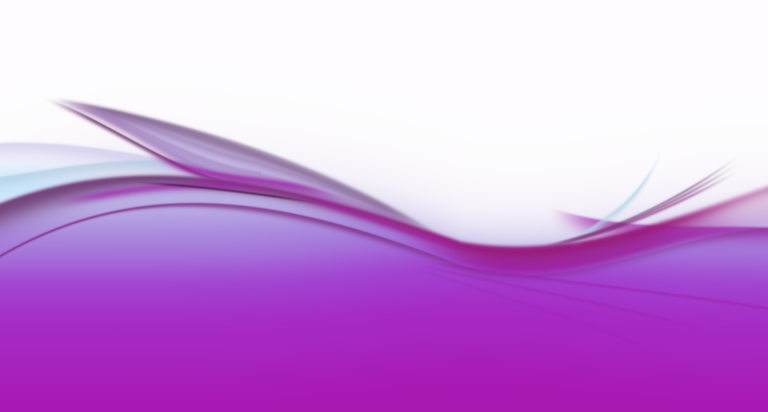
Give the GLSL for this background, as a WebGL 1 fragment shader.

```glsl
precision highp float;
// Flowing violet silk waves with feathered wisps above a deep purple field.
uniform vec2 u_resolution;

const vec3 PAPER = vec3(0.995, 0.99, 0.995);
const vec3 LAVENDER = vec3(0.73, 0.69, 0.89);
const vec3 LILAC = vec3(0.65, 0.50, 0.86);
const vec3 VIOLET = vec3(0.63, 0.27, 0.82);
const vec3 PURPLE = vec3(0.65, 0.16, 0.77);
const vec3 DEEP = vec3(0.66, 0.10, 0.70);
const vec3 PLUM = vec3(0.41, 0.20, 0.42);
const vec3 CRIMSON = vec3(0.59, 0.10, 0.47);
const vec3 MAGENTA = vec3(0.62, 0.12, 0.64);
const vec3 SMOKE = vec3(0.55, 0.45, 0.62);
const vec3 ICE = vec3(0.76, 0.90, 0.99);
const float JOINT = 0.6;     // where the left and right curve pieces meet
const float HAZE_RISE = 0.055;
const float HAIR = 0.0035;   // half width of a fine line

// Cubic through four evenly spaced heights over the span.
float curve(float x, vec2 span, vec4 h) {
  float s = 3.0 * (x - span.x) / (span.y - span.x);
  float a = s - 1.0, b = s - 2.0, c = s - 3.0;
  return dot(h, vec4(-a * b * c / 6.0, s * b * c / 2.0, -s * a * c / 2.0, s * a * b / 6.0));
}

float joined(float x, vec4 left, vec4 right) {
  return x < JOINT ? curve(x, vec2(0.0, JOINT), left) : curve(x, vec2(JOINT, 1.0), right);
}

// Soft line with separate falloffs above and below.
float feather(float d, float up, float down) {
  float q = d / (d > 0.0 ? up : down);
  return exp(-q * q);
}

float window(float x, float a, float b, float soft) {
  return smoothstep(a, a + soft, x) * (1.0 - smoothstep(b - soft, b, x));
}

// Tapered wisp; ends touching the canvas border stay open.
float wisp(vec2 p, vec2 span, vec4 h, float up, float down) {
  float t = (p.x - span.x) / (span.y - span.x);
  float start = span.x <= 0.0 ? 1.0 : smoothstep(0.0, 0.25, t);
  float end = span.y >= 1.0 ? 1.0 : 1.0 - smoothstep(0.7, 1.0, t);
  return start * end * feather(p.y - curve(p.x, span, h), up, down);
}

vec3 fieldColor(vec2 p) {
  float q = (p.x - 0.62) / 0.2;
  float v = p.y - 0.045 * exp(-q * q);
  vec3 c = mix(DEEP, PURPLE, smoothstep(0.0, 0.2, v));
  c = mix(c, VIOLET, smoothstep(0.18, 0.33, v));
  c = mix(c, LILAC, smoothstep(0.29, 0.42, v));
  return mix(c, LAVENDER, smoothstep(0.39, 0.52, v));
}

void main() {
  vec2 p = gl_FragCoord.xy / u_resolution;
  float x = p.x;

  // Guiding curves
  vec4 crestLeft = vec4(0.50, 0.568, 0.52, 0.407);
  float crest = joined(x, crestLeft, vec4(0.407, 0.402, 0.459, 0.544));
  float field = joined(x, crestLeft, vec4(0.407, 0.402, 0.43, 0.444));
  float hem = joined(x, vec4(0.378, 0.50, 0.472, 0.354), vec4(0.354, 0.337, 0.395, 0.444));
  float sailTop = curve(x, vec2(0.065, 0.573), vec4(0.761, 0.693, 0.585, 0.427));
  float sailLow = x < 0.34 ? curve(x, vec2(0.078, 0.34), vec4(0.754, 0.68, 0.59, 0.55)) : crest;

  // Haze and icy glow
  float above = max(p.y - field, 0.0);
  float hazeAmount = mix(0.42, 0.8, smoothstep(0.3, 0.6, x));
  vec3 col = mix(PAPER, LAVENDER, hazeAmount * exp(-above / HAZE_RISE));
  vec2 g = (p - vec2(0.0, 0.545)) / vec2(0.13, 0.055);
  col = mix(col, ICE, 0.8 * exp(-dot(g, g)));
  col = mix(col, LAVENDER, 0.45 * wisp(p, vec2(0.0, 0.32), vec4(0.649, 0.641, 0.61, 0.571), 0.005, 0.03));
  col = mix(col, ICE * 0.88, 0.6 * wisp(p, vec2(0.0, 0.28), vec4(0.566, 0.593, 0.607, 0.59), 0.005, 0.022));

  // Translucent sail with fine folds
  float sailSpan = window(x, 0.065, 0.58, 0.09);
  float edge = mix(0.004, 0.018, smoothstep(0.15, 0.5, x));
  float sail = smoothstep(-edge, edge, sailTop - p.y) * smoothstep(-0.006, 0.012, p.y - sailLow);
  float depth = clamp((sailTop - p.y) / max(sailTop - sailLow, 0.01), 0.0, 1.0);
  vec3 silk = mix(mix(SMOKE, LAVENDER, smoothstep(0.0, 0.45, depth)), LILAC * 0.86, smoothstep(0.6, 1.0, depth));
  col = mix(col, silk, 0.8 * sail * sailSpan);
  for (int i = 0; i < 6; i++) {
    float f = float(i) / 5.0;
    float fold = feather(p.y - mix(sailTop, sailLow, f * f), 0.006, 0.014);
    col = mix(col, mix(SMOKE, MAGENTA, f * 0.6) * 0.88, 0.28 * fold * sailSpan);
  }
  col = mix(col, PLUM, 0.75 * wisp(p, vec2(0.055, 0.34), vec4(0.763, 0.68, 0.59, 0.545), HAIR, 0.008));

  // Purple field
  col = mix(col, fieldColor(p), smoothstep(-0.012, 0.008, field - p.y));

  // Right hand ribbon and its flat fold
  float ribbon = smoothstep(-0.004, 0.006, crest - p.y) * smoothstep(-0.008, 0.02, p.y - hem);
  float drop = clamp((crest - p.y) / max(crest - hem, 0.01), 0.0, 1.0);
  float reach = smoothstep(0.5, 0.66, x) * (1.0 - 0.75 * smoothstep(0.83, 0.98, x));
  col = mix(col, mix(CRIMSON, MAGENTA, drop), 0.82 * ribbon * reach);
  col = mix(col, MAGENTA, 0.65 * wisp(p, vec2(0.71, 1.0), vec4(0.495, 0.456, 0.446, 0.444), 0.005, 0.032));

  // Dark crest ribbon, then the lower hem line
  float thick = mix(0.05, 0.018, smoothstep(0.0, 0.22, x));
  vec3 crestColor = mix(PLUM, CRIMSON, smoothstep(0.2, 0.6, x));
  float crestFade = 1.0 - 0.65 * smoothstep(0.8, 1.0, x);
  col = mix(col, crestColor, 0.85 * crestFade * feather(p.y - crest, 0.008, thick));
  float hemFade = mix(0.75, 0.3, smoothstep(0.45, 0.7, x));
  col = mix(col, mix(PLUM, MAGENTA, 0.4), hemFade * feather(p.y - hem, HAIR, mix(0.004, 0.012, smoothstep(0.1, 0.4, x))));

  // Magenta glints and dark hairs along the wave
  col = mix(col, MAGENTA, 0.7 * wisp(p, vec2(0.18, 0.46), vec4(0.646, 0.58, 0.554, 0.50), 0.008, 0.014));
  col = mix(col, MAGENTA, 0.65 * wisp(p, vec2(0.06, 0.38), vec4(0.50, 0.537, 0.55, 0.52), 0.010, 0.012));
  col = mix(col, PLUM * 0.7, 0.8 * wisp(p, vec2(0.17, 0.43), vec4(0.558, 0.546, 0.527, 0.502), HAIR, HAIR));
  col = mix(col, MAGENTA, 0.6 * wisp(p, vec2(0.36, 0.64), vec4(0.54, 0.49, 0.43, 0.385), HAIR, 0.01));

  // Spikes on the right, fine trails below
  col = mix(col, ICE * 0.92, 0.7 * wisp(p, vec2(0.74, 0.866), vec4(0.40, 0.46, 0.525, 0.65), 0.006, 0.012));
  for (int i = 0; i < 3; i++) {
    float k = float(i);
    vec4 spike = vec4(0.40, 0.445, 0.52, 0.625) - k * vec4(0.0, 0.003, 0.008, 0.018);
    col = mix(col, mix(PLUM, CRIMSON, k * 0.3), 0.5 * wisp(p, vec2(0.70, 0.965), spike, 0.004, 0.005));
    vec4 trail = vec4(0.378, 0.332, 0.293, 0.249) - k * vec4(0.005, 0.02, 0.04, 0.065);
    col = mix(col, MAGENTA, (0.45 - 0.12 * k) * wisp(p, vec2(0.51, 1.01 - 0.06 * k), trail, HAIR, 0.006));
  }

  gl_FragColor = vec4(col, 1.0);
}
```
